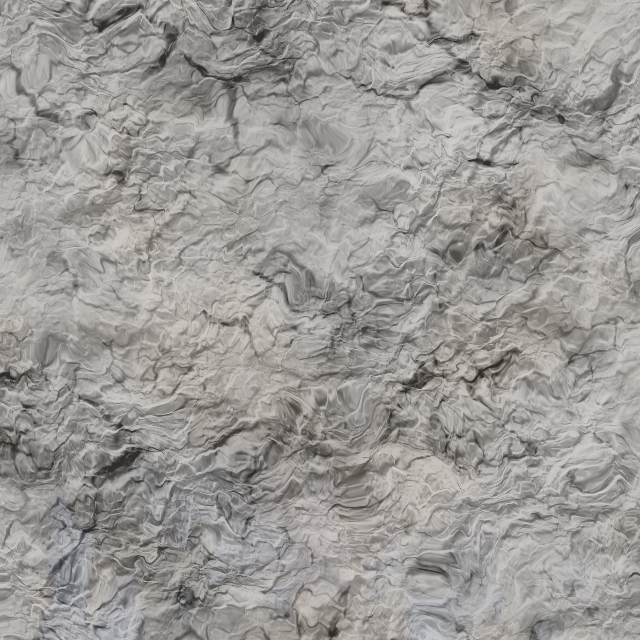
Give the GLSL for this texture, as a Shadertoy shader.

```glsl
vec3 hash3(vec2 cell) {
    vec3 h = fract(cell.xyx * vec3(0.1031, 0.1030, 0.0973));
    h += dot(h, h.yxz + 33.33);
    return fract((h.xxy + h.yzz) * h.zyx);
}

mat2 turn(float angle) {
    float c = cos(angle), s = sin(angle);
    return mat2(c, -s, s, c);
}

// Cellular noise: randomly tilted planes, blended at the cell borders
float facets(vec2 p, float sharpness) {
    vec2 base = floor(p);
    float total = 0.0, weights = 0.0001;
    for (int y = -1; y <= 1; y++) {
        for (int x = -1; x <= 1; x++) {
            vec2 cell = base + vec2(x, y);
            vec3 seed = hash3(cell + 20.0);
            vec2 tilt = hash3(cell + 71.0).xy * 2.0 - 1.0;
            vec2 offset = p - cell - seed.xy;
            float weight = exp(-sharpness * dot(offset, offset));
            total += weight * (dot(offset, tilt) + seed.z - 0.5);
            weights += weight;
        }
    }
    return total / weights;
}

// Gap between the nearest and second nearest cell, zero on the borders
float borderGap(vec2 p) {
    vec2 base = floor(p);
    float nearest = 9.0, second = 9.0;
    for (int y = -1; y <= 1; y++) {
        for (int x = -1; x <= 1; x++) {
            vec2 cell = base + vec2(x, y);
            float d = length(p - cell - hash3(cell + 20.0).xy);
            second = min(second, max(nearest, d));
            nearest = min(nearest, d);
        }
    }
    return second - nearest;
}

// Soft blotches in three octaves
float patches(vec2 p) {
    float sum = 0.0, gain = 0.6;
    for (int i = 0; i < 3; i++) {
        sum += gain * facets(p, 5.0);
        p = turn(1.1) * p * 2.3 + 7.7;
        gain *= 0.5;
    }
    return sum;
}

// Crumbled edges: a small irregular displacement
vec2 crumble(vec2 p, float frequency, float amount) {
    vec2 q = p * frequency;
    return p + amount * vec2(facets(q, 5.0), facets(q.yx + 37.0, 5.0));
}

// Chipped rock relief: six scales of facets in all directions
float relief(vec2 p, float roughness) {
    float height = 0.0, frequency = 5.0;
    for (int i = 0; i < 6; i++) {
        float k = float(i);
        vec2 q = turn(k * 2.4 - 0.5) * p * frequency * vec2(0.85, 1.15);
        q += height * frequency * vec2(0.18, 0.12) + k * 13.7;
        float steepness = mix(0.38, 0.5 * roughness, min(k * 0.4, 1.0));
        height += steepness / frequency * facets(q, 17.0);
        frequency *= 1.95;
    }
    return height;
}

// Dark cell borders that open and close with a mask
float crack(vec2 p, float width, float threshold) {
    float mask = smoothstep(threshold, threshold + 0.22, patches(p * 0.6 + 31.0));
    float w = width * mask + 0.002;
    return mask * (1.0 - smoothstep(0.2 * w, w, borderGap(p)));
}

// Soft shoulder in the lights, long tail in the darks
float rockTone(float light) {
    return 0.815 - 0.135 * log(1.0 + exp(0.9 - light));
}

void mainImage(out vec4 fragColor, in vec2 fragCoord) {
    vec2 uv = fragCoord / iResolution.y;
    vec2 p = crumble(crumble(uv, 9.0, 0.03), 45.0, 0.009);

    // Relief lit from above, with the steepest faces softened
    float roughness = 0.6 + 0.7 * smoothstep(-0.2, 0.2, patches(uv * 3.5 + 4.0));
    vec2 toLight = normalize(vec2(-0.4, 1.0));
    float reach = 0.0014;
    float above = relief(p + toLight * reach, roughness);
    float below = relief(p - toLight * reach, roughness);
    float height = 0.5 * (above + below);
    float slope = (below - above) / (2.0 * reach);
    float light = 0.78 * slope / sqrt(1.0 + 0.12 * slope * slope);

    // Broad shade, hollows and mineral grain
    float broad = patches(turn(-0.4) * p * vec2(4.0, 5.5) + 11.0);
    light += 0.9 * broad + 8.0 * height;
    light -= 0.9 * smoothstep(0.12, 0.4, -broad) * roughness;
    light += 0.4 * facets(p * 210.0, 9.0);

    // Sparse fissures and fine angular fractures
    vec2 bedding = turn(-0.35) * crumble(p, 70.0, 0.006);
    float fissure = crack(bedding * vec2(5.0, 8.0) + 3.0, 0.10, 0.05);
    float fracture = crack(bedding * vec2(17.0, 22.0) + 17.0, 0.13, 0.0);
    light -= 2.2 * fissure + 1.4 * fracture;

    // Warm grey stone with faint ochre stains and bluish seepage low down
    float tone = max(rockTone(light), 0.18);
    vec3 color = tone + vec3(0.010, 0.0, -0.013);
    float ochre = smoothstep(0.0, 0.35, patches(p * 5.0 + 43.0));
    float seepage = smoothstep(-0.05, 0.25, patches(p * vec2(8.0, 5.0) + 59.0));
    seepage *= smoothstep(0.55, 0.1, uv.y + 0.25 * uv.x);
    color += ochre * vec3(0.010, -0.005, -0.014);
    color += seepage * vec3(-0.030, -0.014, 0.018);
    fragColor = vec4(clamp(color, 0.0, 1.0), 1.0);
}
```
